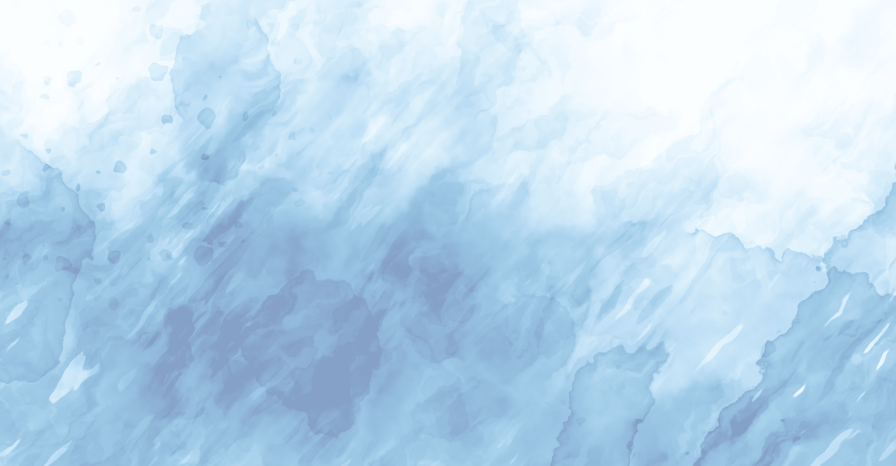
Reproduce this background procedurally as a WebGL 2 fragment shader.

```glsl
#version 300 es
precision highp float;
// Icy blue watercolour: layered washes, slanted brush strokes and splatter on white paper.
uniform vec2 u_resolution;
out vec4 fragColor;

const vec3 TONES[7] = vec3[7](
    vec3(0.985, 0.995, 1.0), vec3(0.94, 0.975, 1.0), vec3(0.84, 0.93, 0.98),
    vec3(0.74, 0.87, 0.96), vec3(0.63, 0.80, 0.91), vec3(0.57, 0.73, 0.86),
    vec3(0.52, 0.63, 0.78));
const vec2 STROKE_DIR = vec2(0.66, 0.75);
const float RIM_WIDTH = 0.005;
const float RIM_DEPTH = 0.13;
const float WASH_DEPTH = 0.13;
const float STREAK_DEPTH = 0.24;
const float LAYER_DEPTH = 0.075;
const float DROP_DEPTH = 0.27;
const float GRAIN_DEPTH = 0.07;

vec2 hash2(vec2 p) {
    p = vec2(dot(p, vec2(127.1, 311.7)), dot(p, vec2(269.5, 183.3)));
    return fract(sin(p) * 43758.5);
}

// Gradient noise, about -0.7 to 0.7
float noise(vec2 p) {
    vec2 i = floor(p), f = p - i;
    vec2 u = f * f * f * (f * (f * 6.0 - 15.0) + 10.0);
    vec2 e = vec2(0.0, 1.0);
    float a = dot(hash2(i) * 2.0 - 1.0, f);
    float b = dot(hash2(i + e.yx) * 2.0 - 1.0, f - e.yx);
    float c = dot(hash2(i + e.xy) * 2.0 - 1.0, f - e.xy);
    float d = dot(hash2(i + e.yy) * 2.0 - 1.0, f - e.yy);
    return mix(mix(a, b, u.x), mix(c, d, u.x), u.y);
}

float fbm(vec2 p) {
    float sum = 0.0, gain = 0.6;
    for (int i = 0; i < 5; i++) {
        sum += gain * noise(p);
        p = mat2(1.6, 1.2, -1.2, 1.6) * p + 7.3;
        gain *= 0.5;
    }
    return sum;
}

float bump(vec2 p, vec2 centre, vec2 radius) {
    vec2 q = (p - centre) / radius;
    return exp(-dot(q, q));
}

// Signed distance to an ellipse, positive inside
float blot(vec2 p, vec2 centre, vec2 radius) {
    return (1.0 - length((p - centre) / radius)) * min(radius.x, radius.y);
}

// Pigment that pools at its border and thins inward
float wash(float sd, float soft, float reach) {
    float depth = max(sd, 0.0);
    float rim = RIM_DEPTH * exp(-depth / RIM_WIDTH) * 0.003 / soft;
    return smoothstep(-soft, soft, sd) * (WASH_DEPTH * exp(-depth / reach) + rim);
}

// Broad light and dark masses
float masses(vec2 p) {
    float d = 0.66 - 0.48 * smoothstep(0.1, 0.95, p.y);
    d += 0.42 * bump(p, vec2(0.70, 0.36), vec2(0.48, 0.30));
    d -= 0.27 * bump(p, vec2(1.60, 0.85), vec2(0.38, 0.34));
    d -= 0.14 * bump(p, vec2(0.10, 0.88), vec2(0.25, 0.20));
    d += 0.14 * bump(p, vec2(0.50, 0.78), vec2(0.17, 0.28));
    d += 0.16 * bump(p, vec2(1.00, 0.82), vec2(0.32, 0.22));
    d += 0.16 * bump(p, vec2(0.00, 0.50), vec2(0.22, 0.17));
    d -= 0.19 * bump(p, vec2(1.45, 0.34), vec2(0.34, 0.18));
    return d;
}

// Scattered round drops, one candidate per cell
float drops(vec2 p, float cells, float chance, float px) {
    vec2 id = floor(p * cells), rnd = hash2(id + cells);
    float radius = mix(0.08, 0.24, rnd.y);
    vec2 centre = 0.3 + 0.4 * hash2(id + 19.0);
    float sd = (radius - length(fract(p * cells) - centre)) / cells;
    return step(rnd.x, chance) * smoothstep(-px, px, sd) * (0.7 + 0.4 * exp(-max(sd, 0.0) / 0.003));
}

void main() {
    vec2 p = gl_FragCoord.xy / u_resolution.y;
    float px = 1.0 / u_resolution.y;
    vec2 warp = vec2(fbm(p * 5.0), fbm(p * 5.0 + 31.0));
    vec2 w = p + 0.10 * warp + 0.045 * vec2(fbm(p * 19.0 + 3.0), fbm(p * 19.0 + 47.0));
    mat2 slant = mat2(STROKE_DIR.x, -STROKE_DIR.y, STROKE_DIR.y, STROKE_DIR.x);
    vec2 s = slant * w, brush = slant * (p + 0.035 * warp);
    float soft = mix(0.003, 0.03, smoothstep(0.0, 0.3, noise(p * 5.0 + 4.0)));
    float d = masses(p + 0.14 * warp) + 0.15 * fbm(p * 4.0 + 11.0);

    // Central ridge, right-hand slope and rounded blooms
    float ridge = 0.45 + 0.07 * sin(4.2 * w.x + 2.39) - w.y;
    d += 1.3 * smoothstep(0.9, 1.15, p.x) * wash(ridge, soft, 0.12);
    d += 1.6 * wash(dot(w - vec2(1.84, 0.53), vec2(0.84, -0.55)), 0.003, 0.14);
    d += wash(blot(w, vec2(-0.06, 0.44), vec2(0.24, 0.28)), soft, 0.10);
    d += wash(blot(w, vec2(0.48, 0.80), vec2(0.11, 0.20)), soft, 0.10);
    d += 0.6 * wash(blot(w, vec2(0.68, 0.25), vec2(0.13, 0.17)), 0.003, 0.06);
    d += 1.1 * wash(blot(w - vec2(0.4 * (w.y - 0.1), 0.0), vec2(1.30, 0.10), vec2(0.09, 0.16)), 0.003, 0.06);
    d += 0.6 * wash(blot(w, vec2(1.14, 0.28), vec2(0.10, 0.09)), soft, 0.08);

    // Overlapping slanted layers with fine rims
    for (int i = 0; i < 6; i++) {
        float k = float(i), scale = 1.0 + 0.55 * k;
        float sd = (noise(s * vec2(2.5, 5.0) * scale + 13.7 * k) - 0.06) * 0.25 / scale;
        float rim = 0.5 * exp(-abs(sd) / 0.002) * smoothstep(0.012, 0.003, soft);
        d += LAYER_DEPTH * (smoothstep(-soft, soft, sd) - 0.42 + rim) / (1.0 + 0.12 * k);
    }

    // Brush streaks and dry white gaps
    float patchy = smoothstep(-0.2, 0.25, noise(p * 3.5 + 21.0)) * smoothstep(1.1, 0.5, p.y);
    d += STREAK_DEPTH * patchy * (fbm(brush * vec2(3.0, 16.0) + 5.0) + 0.6 * noise(brush * vec2(9.0, 52.0)));
    float bristle = noise(brush * vec2(6.0, 30.0) + 8.0) + 0.25 * noise(brush * vec2(20.0, 90.0));
    d += 0.11 * patchy * smoothstep(0.14, 0.20, bristle);
    float corners = bump(p, vec2(0.05, 0.20), vec2(0.2, 0.2)) + bump(p, vec2(1.75, 0.18), vec2(0.25, 0.2));
    d -= (0.13 * patchy + 0.35 * corners) * smoothstep(0.27, 0.34, -bristle);

    // Splatter at upper left and lower right
    float area = bump(p, vec2(0.25, 0.70), vec2(0.4, 0.35)) + bump(p, vec2(1.55, 0.12), vec2(0.3, 0.18));
    vec2 ragged = p + 0.014 * vec2(noise(p * 45.0), noise(p * 45.0 + 9.0));
    d += DROP_DEPTH * area * (drops(ragged, 10.0, 0.28, px) + drops(ragged, 26.0, 0.14, px));

    // Pigment grain, then depth to colour
    d += GRAIN_DEPTH * fbm(p * 38.0 + 17.0) * smoothstep(0.0, 0.3, d);
    vec3 colour = TONES[0];
    for (int i = 0; i < 6; i++) {
        colour = mix(colour, TONES[i + 1], clamp(d * 6.0 - float(i), 0.0, 1.0));
    }
    fragColor = vec4(colour, 1.0);
}
```
